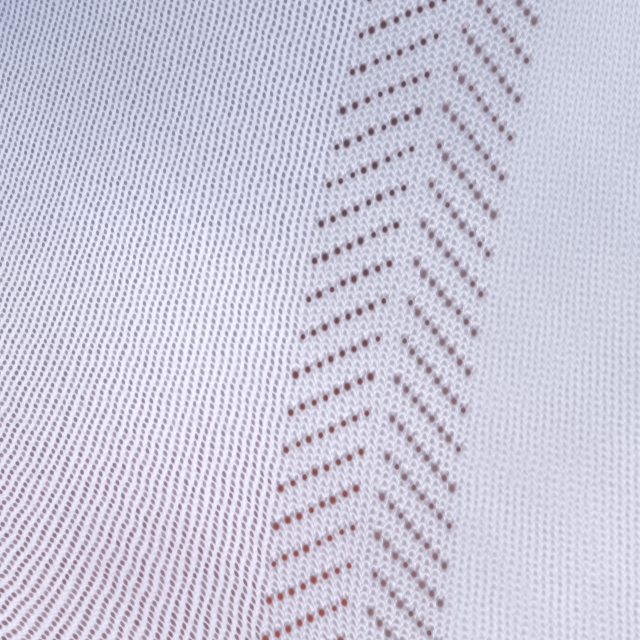
Give the GLSL for this texture, as a three.js fragment shader.

```glsl
varying vec2 vUv;

float hash(vec2 p) {
  return fract(sin(dot(p, vec2(41.3, 289.1))) * 4375.5);
}

// Distance to the nearest scattered point
float cellular(vec2 p) {
  vec2 home = floor(p);
  float nearest = 2.0;
  for (int j = -1; j <= 1; j++) {
    for (int i = -1; i <= 1; i++) {
      vec2 id = home + vec2(float(i), float(j));
      vec2 seed = vec2(hash(id), hash(id + 17.0));
      nearest = min(nearest, length(id + seed - p));
    }
  }
  return nearest;
}

// Soft uneven shading from layered sines
float mottle(vec2 p) {
  return (sin(p.x * 13.0 + 2.0 * sin(p.y * 9.0)) + sin(p.y * 17.0 - 3.0 * sin(p.x * 7.0))
    + 0.6 * sin(p.x * 43.0 + p.y * 31.0)) / 2.6;
}

// Horizontal place of the chevron spine at a given height
float spine(float y) {
  return 0.556 + 0.08 * y + 0.08 * y * y;
}

// Curved fabric coordinates: x across the wales, y along them
vec2 knitSpace(vec2 p, float d) {
  float left = max(-d, 0.0);
  float low = 1.0 - p.y;
  float wale = d + left * left * (0.8 * low * low - 0.3);
  wale += smoothstep(0.1, 0.4, d) * (0.08 * p.y + 0.08 * p.y * p.y);
  float course = p.y + 0.15 * min(d, 0.0) - 0.6 * left * low;
  return vec2(wale, course);
}

// Offset to the nearest eyelet in slanted rows of eight, with slight jitter; z is a seed
vec3 eyelet(float d, float y, float first, float gap, float slope, float pitch, float phase) {
  float index = clamp(floor((d - first) / gap + 0.5), 0.0, 7.0);
  float place = first + gap * index;
  float rise = y - slope * place - phase;
  float row = floor(rise / pitch + 0.5);
  float seed = hash(vec2(index, row));
  vec2 jitter = vec2(seed, hash(vec2(row, index + 9.0))) - 0.5;
  return vec3(vec2(d - place, rise - pitch * row) + 0.003 * jitter, seed);
}

float blob(vec2 offset, vec2 radius) {
  return 1.0 - smoothstep(0.35, 1.25, length(offset / radius));
}

float glow(vec2 offset, float tightness) {
  return exp(-dot(offset, offset) * tightness);
}

void main() {
  vec2 p = vUv;
  float d = p.x - spine(p.y);
  float rightSide = smoothstep(0.10, 0.17, d);
  float leftSide = 1.0 - smoothstep(-0.17, -0.12, d);
  float lace = (1.0 - leftSide) * (1.0 - rightSide);
  float warmth = smoothstep(0.75, 0.0, p.y);

  // Broad light across the cloth
  vec3 color = mix(vec3(0.85, 0.855, 0.91), vec3(0.795, 0.805, 0.87), smoothstep(0.35, 1.0, p.y));
  color = mix(color, vec3(0.82, 0.835, 0.895), rightSide * 0.7);
  color += 0.045 * glow(p - vec2(0.33, 0.34), 18.0) + 0.03 * glow(p - vec2(0.28, 0.62), 25.0);
  color += 0.03 * rightSide * smoothstep(0.6, 0.0, p.y);
  color -= vec3(0.12, 0.11, 0.08) * exp(-length((p - vec2(0.0, 1.0)) * vec2(3.0, 5.0)));
  color -= vec3(0.035, 0.06, 0.045) * exp(-length((p - vec2(0.22, 0.12)) * vec2(2.5, 4.0)));
  color += 0.012 * mottle(p);

  // Staggered stitches: dark slits between slanted yarn legs
  vec2 wander = 0.0011 * vec2(sin(p.y * 93.0 + 4.0 * sin(p.x * 31.0)), sin(p.x * 87.0 + 5.0 * sin(p.y * 27.0)));
  vec2 grid = (knitSpace(p, d) + wander) / vec2(0.0135, 0.0122);
  grid.y += 0.5 * mod(floor(grid.x), 2.0);
  vec2 cell = fract(grid) - 0.5;
  float variation = hash(floor(grid));
  float slit = blob(cell + vec2(0.22 * cell.y + 0.1 * (variation - 0.5), 0.0), vec2(0.28, 0.46));
  float yarn = cos(6.2832 * (grid.y + abs(cell.x) * 0.9));
  float groove = cos(6.2832 * cell.x);
  vec3 slitColor = mix(vec3(0.50, 0.50, 0.60), vec3(0.53, 0.40, 0.47), warmth);
  float depth = mix(mix(0.30, 0.14, rightSide), 0.78, leftSide) * (0.7 + 0.5 * variation);
  depth *= 1.0 - 0.3 * glow(p - vec2(0.36, 0.45), 20.0);
  color += (0.018 + 0.027 * lace) * yarn;
  color -= (0.012 + 0.028 * leftSide) * groove;
  color += 0.03 * leftSide;
  color = mix(color, slitColor, slit * depth);

  // Soft ribs on the smooth side and fuzz everywhere
  color += 0.012 * rightSide * (sin(p.x * 530.0) + sin(p.y * 470.0 + p.x * 30.0));
  color += (0.065 - 0.025 * rightSide) * (0.45 - cellular(p * 120.0));

  // Openwork: eyelets, their shadows and raised threads
  float onRight = step(0.0, d);
  vec3 eye = d < 0.0 ? eyelet(d, p.y, -0.140, 0.0168, 0.48, 0.0590, 0.5408)
    : eyelet(d, p.y, 0.020, 0.0154, -1.0, 0.0607, 0.487);
  vec2 lean = eye.xy + vec2(0.15 * eye.y, 0.0);
  float size = 0.8 + 0.4 * eye.z;
  float shadow = blob(lean, vec2(0.010, 0.014));
  float hole = blob(lean, vec2(0.0052, 0.0064) * size);
  float legs = blob(vec2(abs(eye.x) - 0.0045, eye.y - 0.0075), vec2(0.0030, 0.0050));
  float crest = blob(eye.xy - vec2(0.0, 0.012), vec2(0.0065, 0.007));
  vec3 holeColor = mix(vec3(0.36, 0.27, 0.31), vec3(0.59, 0.32, 0.31), warmth);
  holeColor = mix(holeColor, vec3(0.47, 0.38, 0.42), onRight * 0.7);
  color = mix(color, vec3(0.66, 0.63, 0.70), shadow * (0.36 + 0.22 * onRight));
  color = mix(color, vec3(0.58, 0.53, 0.60), legs * 0.5);
  color += 0.05 * crest * (1.0 - hole);
  color = mix(color, holeColor, hole * (0.98 - 0.25 * onRight * eye.z));

  gl_FragColor = vec4(clamp(color, 0.0, 1.0), 1.0);
}
```
